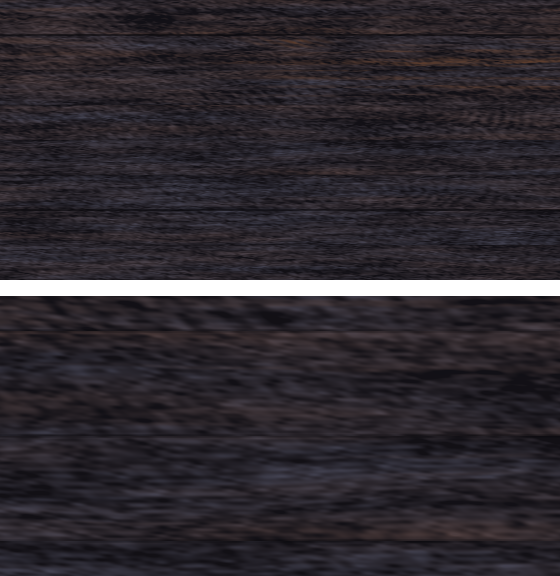
Top, the full canvas; bottom, a detail of the centre.
Write a WebGL 1 fragment shader that draws this texture.

```glsl
precision highp float;
// Dark stained wood: eight full-width horizontal planks with thin seams.
// Stretched noise makes the grain, slanted waves and bent rings the figure,
// and a warm to cool tint with a few amber streaks gives the wear.

uniform vec2 u_resolution;

#define PLANKS 8.0
#define SEAM_WIDTH 0.0019
#define BROAD_CONTRAST 0.6
#define GRAIN_CONTRAST 1.15
#define FLECK_CONTRAST 1.1
#define FIGURE_DEPTH 0.17
#define AMBER_AMOUNT 0.85
#define INK vec3(0.078, 0.07, 0.092)
#define COOL_LIGHT vec3(0.23, 0.226, 0.278)
#define WARM_LIGHT vec3(0.272, 0.212, 0.212)
#define AMBER vec3(0.4, 0.24, 0.14)
#define SEAM_COLOR vec3(0.025, 0.022, 0.035)

float hash(vec2 p) {
  return fract(sin(dot(p, vec2(127.1, 311.7))) * 43758.5453);
}

float noise(vec2 p) {
  vec2 i = floor(p), f = fract(p);
  f = f * f * (3.0 - 2.0 * f);
  return mix(mix(hash(i), hash(i + vec2(1.0, 0.0)), f.x),
             mix(hash(i + vec2(0.0, 1.0)), hash(i + 1.0), f.x), f.y);
}

float fbm(vec2 p) {
  float sum = 0.0, amp = 0.5;
  for (int i = 0; i < 3; i++) {
    sum += amp * noise(p);
    p = p * 2.03 + 17.3;
    amp *= 0.5;
  }
  return sum / 0.875;
}

// Soft elliptical spot
float spot(vec2 p, vec2 center, vec2 radius) {
  vec2 d = (p - center) / radius;
  return exp(-dot(d, d));
}

// Bent growth rings, faded outside their spot
float rings(vec2 p, vec2 center, vec2 radius, float wobble) {
  float r = length((p - center) * vec2(1.0, 2.4) + vec2(0.2, 0.08));
  return sin(r * 150.0 + wobble * 30.0) * spot(p, center, radius);
}

void main() {
  // Height is 1, y runs downward
  vec2 p = gl_FragCoord.xy / u_resolution.y;
  p.y = 1.0 - p.y;
  float pixel = 1.0 / u_resolution.y;

  // Each plank samples its own part of the wood
  float row = floor(p.y * PLANKS);
  float seed = hash(vec2(row, 7.0));
  vec2 q = p + vec2(seed * 20.0, row * 3.0);
  float bend = fbm(q * vec2(2.5, 7.0)) - 0.5;
  vec2 g = q + vec2(0.0, bend * 0.025);

  // Grain from wide bands to short slanted flecks
  float broad = fbm(g * vec2(1.0, 24.0));
  float streak = fbm(g * vec2(6.0, 85.0) + 5.0);
  float pores = noise(vec2(g.x * 46.0 - g.y * 60.0, g.y * 155.0));
  float fibers = noise(vec2(g.x * 75.0 - g.y * 90.0, g.y * 250.0) + 9.0);
  float fleck = mix(pores, fibers, 0.55);
  float tone = 0.545 + BROAD_CONTRAST * (broad - 0.5) + GRAIN_CONTRAST * (streak - 0.5)
             + FLECK_CONTRAST * (fleck - 0.5) + 0.08 * (seed - 0.5);

  // Slanted figure in patches, strongest in the upper planks
  float slant = sin(6.2832 * (g.y * 44.0 - g.x * 15.0 + bend * 4.0));
  float patches = smoothstep(0.42, 0.7, fbm(q * vec2(1.5, 8.0) + 31.0));
  float figure = slant * patches * mix(1.0, 0.2, p.y);
  figure += rings(p, vec2(1.75, 0.425), vec2(0.22, 0.04), bend);
  figure += rings(p, vec2(1.55, 0.7), vec2(0.25, 0.045), bend);
  tone += FIGURE_DEPTH * figure;

  // Dark stained areas
  tone -= 0.38 * spot(p, vec2(0.53, 0.065), vec2(0.2, 0.045));
  tone -= 0.22 * spot(p, vec2(1.47, 0.54), vec2(0.18, 0.035));
  tone = clamp(tone, -0.05, 1.2);

  // Warm upper planks, cooler lower ones
  float warmth = 0.6 - 0.38 * p.y + 1.7 * (fbm(g * vec2(1.3, 26.0) + 53.0) - 0.5);
  warmth = clamp(warmth + 0.5 * (0.5 - fleck), 0.0, 1.0);
  vec3 color = mix(INK, mix(COOL_LIGHT, WARM_LIGHT, warmth), tone);

  // Amber wear: one slanted mark and thin streaks toward the right
  float mark = spot(p, vec2(1.06, 0.152), vec2(0.16, 0.018));
  mark *= 0.65 + 0.35 * slant;
  float thread = smoothstep(0.53, 0.73, fbm(g * vec2(1.4, 62.0) + 71.0));
  float side = smoothstep(0.5, 1.6, p.x) * exp(-pow((p.y - 0.24) / 0.08, 2.0));
  float amber = mark + thread * (0.7 * side + 0.25 * (1.0 - p.y));
  color = mix(color, AMBER, AMBER_AMOUNT * clamp(amber, 0.0, 1.0) * clamp(tone, 0.0, 1.0));

  // Seams: every fifth is open and dark, the others are tight
  float seam = floor(p.y * PLANKS + 0.5);
  float gap = abs(p.y - seam / PLANKS);
  float open = 1.0 - step(0.5, abs(mod(seam, 5.0) - 1.0));
  float line = 1.0 - smoothstep(SEAM_WIDTH - 0.5 * pixel, SEAM_WIDTH + 0.5 * pixel, gap);
  float worn = 0.6 + 0.4 * noise(vec2(p.x * 6.0, seam * 9.0));
  color = mix(color, SEAM_COLOR, line * mix(0.4 * worn, 0.95, open));

  gl_FragColor = vec4(color, 1.0);
}
```
